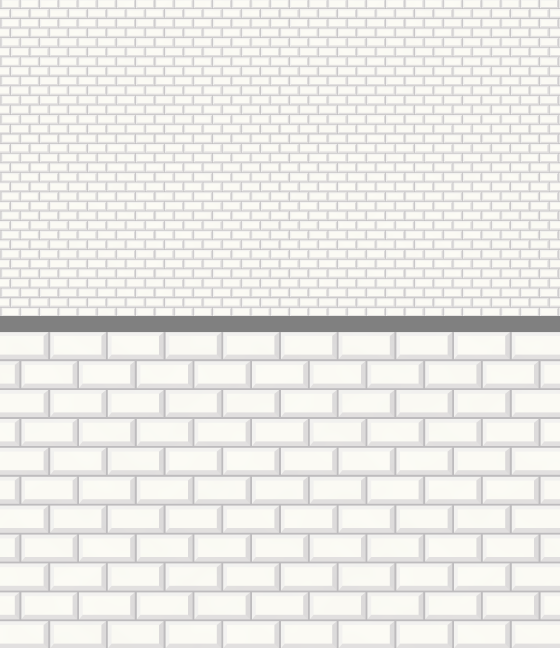
Top: the whole. Bottom: its middle third, enlarged.
A Shadertoy shader for this texture:

```glsl
// Wall of glossy white bevelled tiles laid in a half-offset running bond.

// Layout: repeats across and down the canvas, and where the first joints fall
const vec2 REPEATS = vec2(29.12, 32.8);
const vec2 JOINT_SHIFT = vec2(-0.06, 0.09);
const float ROW_OFFSET = 0.5;

// Line widths, as fractions of the row height
const float TILE_ASPECT = 2.0;
const float GROUT_WIDTH = 0.065;
const float SHADOW_BEVEL = 0.16;
const float LIGHT_BEVEL = 0.13;

// Colours
const vec3 FACE = vec3(0.984, 0.981, 0.957);
const vec3 LIGHT_EDGE = vec3(0.950, 0.947, 0.940);
const vec3 BOTTOM_EDGE = vec3(0.885, 0.877, 0.876);
const vec3 RIGHT_EDGE = vec3(0.865, 0.858, 0.858);
const vec3 GROUT = vec3(0.745, 0.738, 0.745);

// Variation and edge smoothing
const float TILE_VARIATION = 0.005;
const float GLAZE_VARIATION = 0.002;
const int SAMPLES = 5;
const float FILTER_WIDTH = 1.0;

float hash(vec2 cell) {
    vec3 p = fract(vec3(cell.xyx) * 0.1031);
    p += dot(p, p.yzx + 33.33);
    return fract((p.x + p.y) * p.z);
}

// Gentle unevenness of the glaze from layered sines
float glaze(vec2 p) {
    return 0.6 * sin(p.x * 2.3 + 1.7 * sin(p.y * 1.9))
         + 0.4 * sin(p.y * 5.1 + 1.3 * sin(p.x * 3.7));
}

// Colour of the wall at a point of the unit canvas
vec3 wallColor(vec2 uv) {
    // Rows count downward; every other row slides by half a tile
    vec2 grid = vec2(uv.x, 1.0 - uv.y) * REPEATS + JOINT_SHIFT;
    grid.x += ROW_OFFSET * mod(floor(grid.y), 2.0);
    vec2 cell = floor(grid);
    vec2 size = vec2(TILE_ASPECT, 1.0);
    vec2 local = fract(grid) * size;

    // Distances inward from the grout: left and top, then right and bottom
    vec2 lit = local - 0.5 * GROUT_WIDTH;
    vec2 shaded = size - local - 0.5 * GROUT_WIDTH;
    float litDistance = min(lit.x, lit.y);
    float shadedDistance = min(shaded.x, shaded.y);
    if (min(litDistance, shadedDistance) < 0.0) return GROUT;

    // Mitred bevels around a flat face
    vec3 color = FACE;
    float litDepth = litDistance / LIGHT_BEVEL;
    float shadedDepth = shadedDistance / SHADOW_BEVEL;
    if (min(litDepth, shadedDepth) < 1.0) {
        vec3 shadow = shaded.x < shaded.y ? RIGHT_EDGE : BOTTOM_EDGE;
        color = litDepth < shadedDepth ? LIGHT_EDGE : shadow;
    }

    // Slight differences between tiles and across their glaze
    float tone = (hash(cell) - 0.5) * TILE_VARIATION;
    tone += glaze(grid * size) * GLAZE_VARIATION;
    return color + tone;
}

void mainImage(out vec4 fragColor, in vec2 fragCoord) {
    // Average a small grid of samples to smooth the fine joints
    vec3 sum = vec3(0.0);
    for (int y = 0; y < SAMPLES; y++) {
        for (int x = 0; x < SAMPLES; x++) {
            vec2 offset = (vec2(x, y) + 0.5) / float(SAMPLES) - 0.5;
            sum += wallColor((fragCoord + offset * FILTER_WIDTH) / iResolution.xy);
        }
    }
    fragColor = vec4(sum / float(SAMPLES * SAMPLES), 1.0);
}
```
